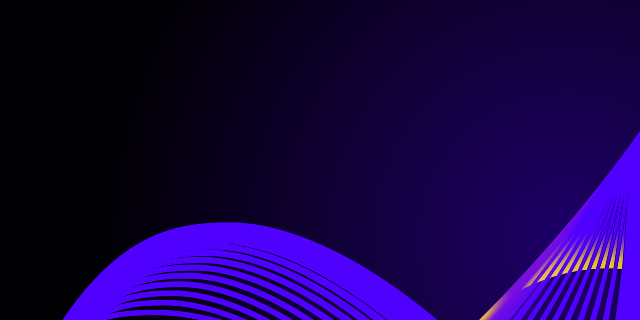
Write a WebGL 1 fragment shader that draws this background.

```glsl
precision highp float;
// Dark indigo backdrop with a soft violet glow, a hill of fanned ribbons
// at lower left, and a slatted violet sail with gold slivers at lower right.
// Ribbons are a loop of skewed arches; slats repeat across a warped coordinate.
uniform vec2 u_resolution;

const vec3 VIOLET = vec3(0.31, 0.0, 1.0);
const vec3 PURPLE = vec3(0.48, 0.06, 0.86);
const vec3 GOLD = vec3(0.93, 0.76, 0.22);
const float RIBBONS = 14.0;
const float SLATS = 11.0;

// Soft-edged step: 1 where d is negative, blurred over one pixel
float fill(float d, float px) {
  return 1.0 - smoothstep(-0.5 * px, 0.5 * px, d);
}

// Radial glow that fades to black on the left
vec3 backdrop(vec2 p) {
  float glow = clamp(1.0 - length(p - vec2(1.77, 0.25)) / 1.48, 0.0, 1.0);
  return vec3(0.004, 0.0, 0.01) + vec3(0.115, 0.0, 0.40) * glow;
}

// Height of an arch with its own foot and curvature on each side of the peak
float arch(float x, vec2 peak, float leftFoot, float rightFoot) {
  float dx = x - peak.x;
  float left = pow(max(-dx, 0.0) / (peak.x - leftFoot), 2.6);
  float right = pow(max(dx, 0.0) / (rightFoot - peak.x), 1.75);
  return peak.y * (1.0 - left - right);
}

// Coverage of the ribbon fan, from the outer arch (s = 0) to the inner (s = 1)
float ribbonFan(vec2 p, float px) {
  float cover = 0.0;
  for (float i = 0.0; i < RIBBONS; i++) {
    float s = pow(i / (RIBBONS - 1.0), 1.5);
    vec2 peak = mix(vec2(0.729, 0.305), vec2(0.495, 0.032), s);
    float leftFoot = mix(0.195, 0.273, s);
    float rightFoot = mix(1.367, 0.698, s);
    float top = arch(p.x, peak, leftFoot, rightFoot);
    float slope = (arch(p.x + 0.004, peak, leftFoot, rightFoot) - top) / 0.004;
    float stretch = sqrt(1.0 + slope * slope);
    float swell = 1.0 + 0.35 * (1.0 - s) * smoothstep(0.75, 1.3, p.x);
    float thickness = mix(0.021, 0.017, s) * stretch * swell;
    float d = abs(p.y - top + 0.5 * thickness) - 0.5 * thickness;
    cover = max(cover, fill(d / stretch, px));
  }
  return cover;
}

// Paint the sail over a base colour
vec3 sail(vec3 base, vec2 p, float px) {
  float edge = 1.497 + 0.995 * p.y - 0.243 * p.y * p.y;
  float lastSlat = 1.932 + 0.13 * p.y - 0.11 * p.y * p.y;
  float span = max(lastSlat - edge, 0.02);
  float u = (p.x - edge) / span;
  float slatPx = px * SLATS / span;
  float cell = abs(fract(u * SLATS) - 0.5);
  float inside = fill(-u, 0.02) * fill(p.x - lastSlat, px);

  // Body colour: purple along the edge, gold at the low tip
  vec3 body = mix(PURPLE, VIOLET, smoothstep(0.0, 0.35, u + 0.9 * max(p.y - 0.2, 0.0)));
  float tip = (1.0 - smoothstep(0.0, 0.1, p.y)) * (1.0 - smoothstep(0.0, 0.1, u));
  body = mix(body, GOLD, tip);

  // The seam separates open slats below from tapering slivers above
  float offset = p.x - 1.9;
  float rise = p.y - (0.161 - 0.9 * offset * offset);
  float above = fill(-rise, px);
  float taper = clamp(1.0 - rise / 0.25, 0.0, 1.0);
  float open = smoothstep(0.08, 0.4, u);

  float gap = fill(cell - 0.26 * open, slatPx) * open * (1.0 - above);
  float sliver = fill(cell - 0.29 * taper, slatPx) * above
               * smoothstep(0.06, 0.2, u) * step(0.001, taper);
  float slit = fill(abs(cell - 0.29 * taper - 0.05) - 0.06, slatPx) * above
             * smoothstep(0.35, 0.7, u) * smoothstep(0.0, 0.25, taper) * 0.75;

  vec3 sliverColor = mix(GOLD, body, smoothstep(0.0, 0.13, rise));
  vec3 color = mix(body, sliverColor, sliver * inside);
  color = mix(color, base, max(gap, slit) * inside);
  return mix(base, color, fill((edge - p.x) * 0.75, px));
}

void main() {
  float px = 1.0 / u_resolution.y;
  // Height spans 0..1; width is normalised to 0..2
  vec2 p = gl_FragCoord.xy / u_resolution * vec2(2.0, 1.0);
  vec3 color = backdrop(p);
  color = mix(color, VIOLET, ribbonFan(p, px));
  color = sail(color, p, px);
  gl_FragColor = vec4(color, 1.0);
}
```
